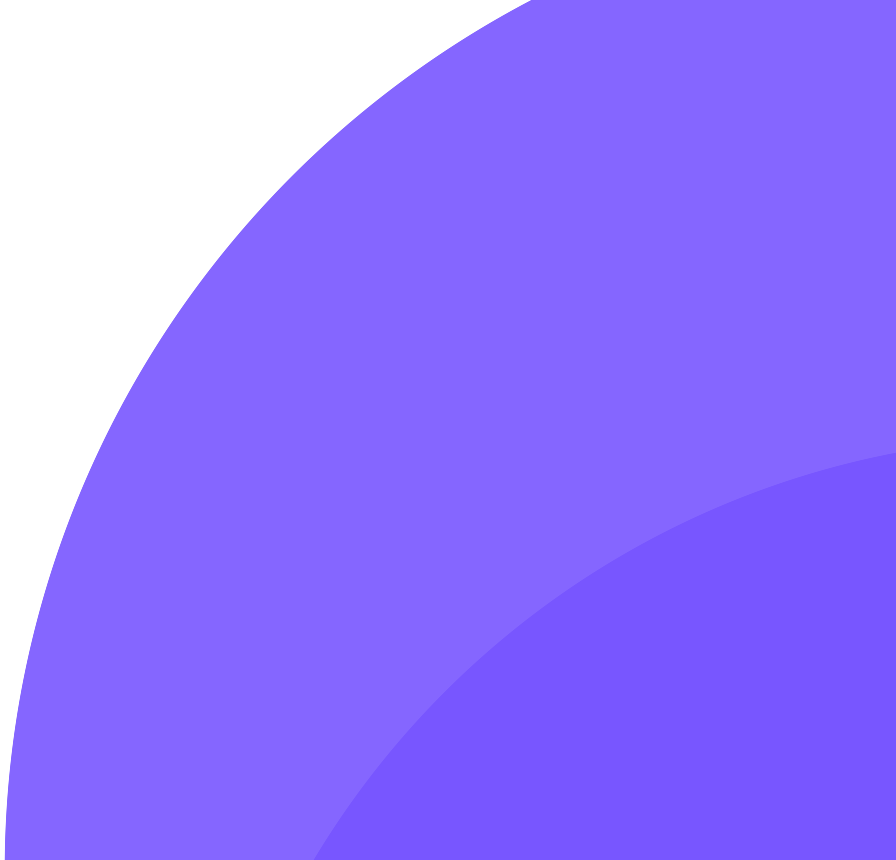
Write a Shadertoy shader that draws this background.

```glsl
// Two overlapping violet discs on white, both centred beyond the lower right.
// Each disc is a distance function, blended over the last with a
// one-pixel smooth edge; lengths are in canvas heights.

// Coverage of a disc at p, softened over one pixel
float disc(vec2 p, vec2 centre, float radius, float pixel) {
    float dist = length(p - centre) - radius;
    return 1.0 - smoothstep(-0.5 * pixel, 0.5 * pixel, dist);
}

void mainImage(out vec4 fragColor, in vec2 fragCoord) {
    vec2 p = fragCoord / iResolution.y;
    float pixel = 1.0 / iResolution.y;

    // White ground
    vec3 color = vec3(1.0);

    // Large light violet disc
    color = mix(color, vec3(0.522, 0.400, 1.0),
                disc(p, vec2(1.1478, -0.012), 1.1424, pixel));

    // Deeper violet disc in the lower right
    color = mix(color, vec3(0.469, 0.337, 1.0),
                disc(p, vec2(1.2318, -0.519), 1.0106, pixel));

    fragColor = vec4(color, 1.0);
}
```
